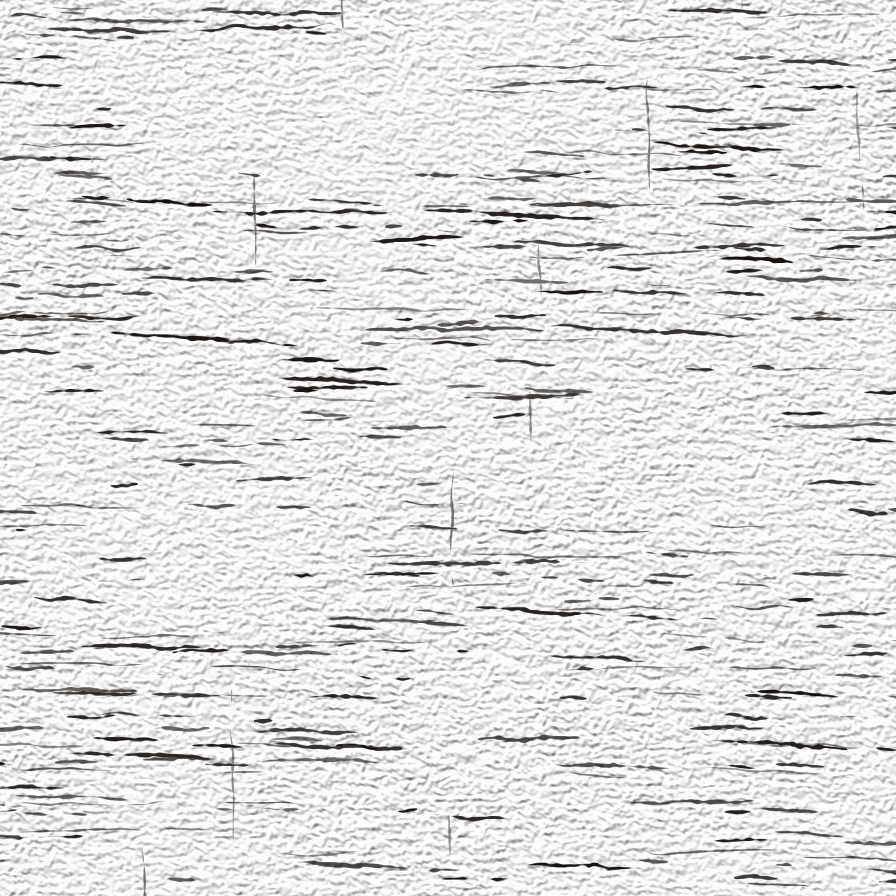
Write a Shadertoy shader that draws this texture.

```glsl
float hash(vec2 p) {
    vec3 q = fract(vec3(p.xyx) * 0.1031);
    q += dot(q, q.yzx + 33.33);
    return fract((q.x + q.y) * q.z);
}

float noise(vec2 p) {
    vec2 cell = floor(p), f = fract(p);
    f = f * f * (3.0 - 2.0 * f);
    return mix(mix(hash(cell), hash(cell + vec2(1, 0)), f.x),
               mix(hash(cell + vec2(0, 1)), hash(cell + vec2(1, 1)), f.x), f.y);
}

// Plaster height: rough rotated grain plus fine horizontal brush streaks
float plasterHeight(vec2 p) {
    vec2 warped = p + 0.004 * vec2(noise(p * 70.0), noise(p * 70.0 + 31.7));
    vec2 turned = mat2(0.88, 0.47, -0.47, 0.88) * warped;
    float grain = noise(turned * vec2(215, 265) + 400.0);
    float streaks = noise(warped * vec2(48, 225) + 90.0);
    return 0.7 * grain + 0.5 * streaks;
}

// One layer of ragged strokes, at most one per staggered cell
float cracks(vec2 p, vec2 count, float chance, float halfWidth, float seed) {
    vec2 grid = p * count;
    float row = floor(grid.y);
    float stagger = 7.0 * hash(vec2(row, seed));
    grid.x += stagger;
    vec2 id = floor(grid);
    vec2 key = id + seed;

    // Strokes gather in loose clusters
    vec2 centre = (id + 0.5 - vec2(stagger, 0)) / count;
    float crowding = 2.0 * smoothstep(0.15, 0.85, noise(centre * vec2(4, 8) + 17.0));
    if (hash(key) > chance * crowding) return 0.0;

    float halfLength = 0.5 / count.x * mix(0.2, 0.95, hash(key + 13.1));
    vec2 local = (fract(grid) - 0.5) / count;
    local.x -= (hash(key + 27.3) - 0.5) * (1.0 / count.x - 2.0 * halfLength);
    local.y -= (hash(key + 41.7) - 0.5) * 0.35 / count.y;
    local.y += mix(-0.03, 0.065, hash(key + 58.9)) * local.x;
    local.y += 0.005 * (noise(vec2(p.x * 38.0, row * 1.7 + seed)) - 0.5);

    // Tapered width, broken up by noise
    float along = local.x / halfLength;
    float taper = sqrt(max(0.0, 1.0 - along * along));
    float ragged = 0.25 + 1.35 * noise(p * vec2(140, 250) + seed);
    float gaps = smoothstep(0.15, 0.4, noise(vec2(p.x * 30.0, row * 2.3) + seed));
    float width = taper * ragged * gaps;
    float soft = max(0.0009, 0.7 / iResolution.y);
    float ink = 1.0 - smoothstep(-soft, soft, abs(local.y) - halfWidth * width);
    return ink * smoothstep(0.0, 0.45, width) * mix(0.6, 1.0, hash(key + 73.3));
}

float allCracks(vec2 p) {
    float ink = cracks(p, vec2(4, 15), 0.45, 0.0023, 11.0);
    ink = max(ink, cracks(p, vec2(6, 24), 0.38, 0.0021, 23.0));
    ink = max(ink, cracks(p, vec2(11, 38), 0.32, 0.0019, 37.0));
    ink = max(ink, 0.75 * cracks(p, vec2(5, 33), 0.5, 0.0011, 53.0));
    // Sparse faint vertical seams
    return max(ink, 0.6 * cracks(p.yx, vec2(5, 9), 0.2, 0.0013, 71.0));
}

void mainImage(out vec4 fragColor, in vec2 fragCoord) {
    vec2 p = fragCoord / iResolution.y;

    // Relief lit from the upper left
    float relief = plasterHeight(p) - plasterHeight(p + vec2(-0.0008, 0.0021));
    float roughness = mix(0.6, 1.0, noise(p * 7.0 + 5.0));
    float tone = 0.945 + relief * roughness;

    // Bright lip under each crack
    tone += 0.13 * allCracks(p + vec2(0.0, 0.005));
    tone = clamp(tone, 0.3, 0.99);

    vec3 plaster = vec3(tone);
    vec3 crackColor = vec3(0.09, 0.07, 0.06);
    fragColor = vec4(mix(plaster, crackColor, allCracks(p)), 1.0);
}
```
